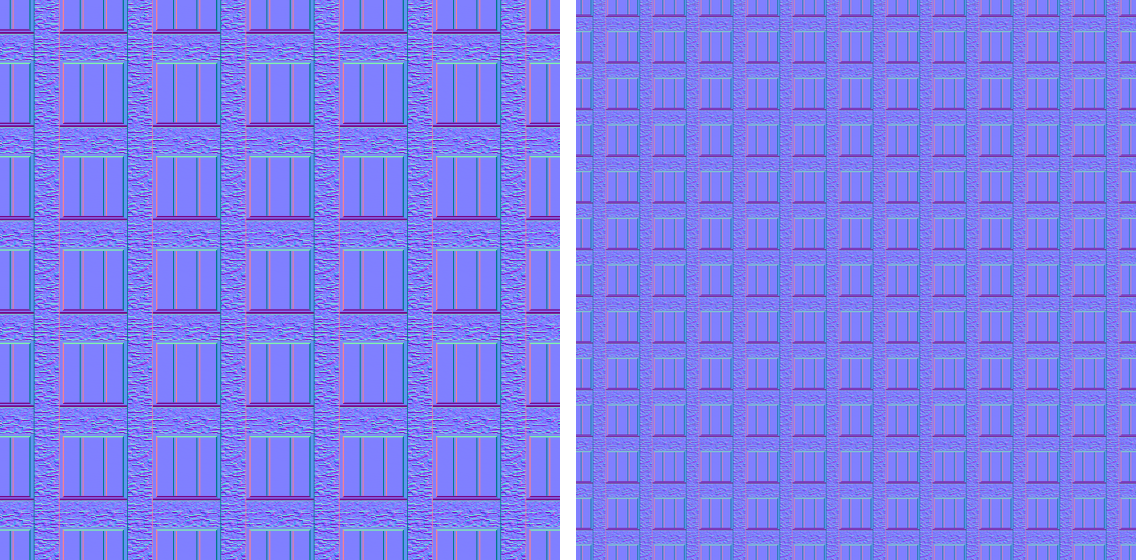
Left, the tile; right, the same tile 2 across and 2 down.
Write a Shadertoy shader that draws this texture map.

```glsl
// Tangent-space normal map of a facade: framed three-pane windows set in rough, streaked stone.
#define REPEATS 6.0
#define CELL 128.0           // length units per repeat
#define STREAK_DEPTH 0.0105
#define GRAIN_DEPTH 0.0085
#define FLAT vec3(0.50, 0.50, 1.00)
#define FACE_LEFT vec3(0.00, 0.48, 0.53)
#define FACE_RIGHT vec3(0.97, 0.50, 0.57)
#define FACE_UP vec3(0.50, 0.97, 0.66)
#define FACE_DOWN vec3(0.47, 0.02, 0.52)

float hash(vec2 p) {
    return fract(sin(dot(p, vec2(127.1, 311.7))) * 43758.5453);
}

// Value noise that wraps every unit of c; freq must be whole.
float wrapNoise(vec2 c, vec2 freq) {
    vec2 p = c * freq, i = floor(p), f = p - i;
    f = f * f * (3.0 - 2.0 * f);
    vec2 a = mod(i, freq), b = mod(i + 1.0, freq);
    return mix(mix(hash(a), hash(vec2(b.x, a.y)), f.x),
               mix(hash(vec2(a.x, b.y)), hash(b), f.x), f.y);
}

// Stone relief: sparse thin horizontal ledges plus fine slanted grain.
float stoneHeight(vec2 c, float streakDepth) {
    float ledge = smoothstep(0.45, 0.85, wrapNoise(c, vec2(23.0, 70.0)));
    float grain = wrapNoise(vec2(c.x - c.y, c.y), vec2(61.0, 41.0));
    float chips = wrapNoise(c, vec2(53.0, 73.0));
    return streakDepth * ledge + GRAIN_DEPTH * (0.6 * grain + 0.5 * chips);
}

vec3 stoneNormal(vec2 c, float streakDepth) {
    vec2 e = vec2(0.004, 0.0);
    vec2 slope = vec2(stoneHeight(c - e.xy, streakDepth) - stoneHeight(c + e.xy, streakDepth),
                      stoneHeight(c - e.yx, streakDepth) - stoneHeight(c + e.yx, streakDepth));
    slope /= 2.0 * e.x;
    slope.y *= slope.y < 0.0 ? 1.2 : 0.9;   // undercut ledges are steeper
    return 0.5 + 0.5 * normalize(vec3(slope, 1.0));
}

// Share of a pixel of width px, centred on x, that lies between lo and hi.
float span(float x, float lo, float hi, float px) {
    return (clamp(x + 0.5 * px, lo, hi) - clamp(x - 0.5 * px, lo, hi)) / px;
}

void mainImage(out vec4 fragColor, in vec2 fragCoord) {
    vec2 cell = fragCoord / iResolution.xy * REPEATS;
    vec2 p = (fract(cell + 0.5) - 0.5) * CELL;   // zero at the window centre
    float px = CELL * REPEATS / min(iResolution.x, iResolution.y);

    // Stone, smoother just under each sill
    float bay = span(p.x, -46.7, 46.7, px);
    float smoothBand = bay * smoothstep(-63.0, -56.0, p.y) * (1.0 - step(0.0, p.y));
    vec3 col = stoneNormal(fract(cell), STREAK_DEPTH * mix(1.0, 0.2, smoothBand));

    // Flat window with a slightly turned right jamb
    float opening = span(p.y, -46.5, 44.5, px);
    vec3 window = mix(FLAT, vec3(0.38, 0.57, 0.96), span(p.x, 42.0, 46.7, px));

    // Two mullions between the panes
    float m = mod(p.x, 32.0) - 16.0;
    float panes = span(p.x, -32.0, 32.0, px) * span(p.y, -40.0, 40.0, px);
    window = mix(window, vec3(0.48, 0.54, 0.96), panes * span(m, -1.3, 1.3, px));
    window = mix(window, FACE_LEFT, panes * span(m, -2.7, -1.3, px));
    window = mix(window, FACE_RIGHT, panes * span(m, 1.3, 2.7, px));

    // Mitred bevel around the glass
    vec2 a = abs(p);
    float bevel = span(max(a.x, a.y), 40.2, 42.0, px);
    float side = clamp((a.x - a.y) / px + 0.5, 0.0, 1.0);
    vec3 bevelCol = mix(p.y > 0.0 ? FACE_UP : FACE_DOWN,
                        p.x > 0.0 ? FACE_LEFT : FACE_RIGHT, side);
    window = mix(window, bevelCol, bevel);
    window = mix(window, FACE_DOWN, span(p.y, -46.5, -43.8, px));
    col = mix(col, window, bay * opening);

    // Fine joints above the head and below the sill
    col = mix(col, FACE_UP, 0.5 * bay * span(p.y, 44.3, 45.2, px));
    col = mix(col, FACE_UP, 0.7 * bay * span(p.y, -47.6, -46.5, px));

    // Pier edges, running the full height
    col = mix(col, FACE_RIGHT, span(p.x, -47.2, -46.3, px));
    col = mix(col, FACE_LEFT, span(p.x, 46.2, 47.3, px));

    fragColor = vec4(col, 1.0);
}
```
